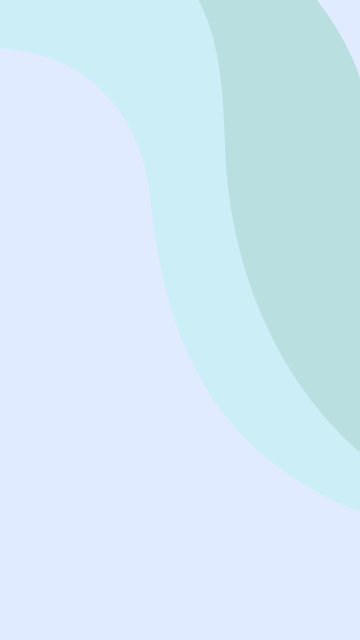
Give the GLSL for this background, as a WebGL 1 fragment shader.

```glsl
precision highp float;

uniform vec2 u_resolution;

vec2 bezier(vec2 a, vec2 b, vec2 c, vec2 d, float t) {
  float s = 1.0 - t;
  return s * s * s * a + 3.0 * s * s * t * b + 3.0 * s * t * t * c + t * t * t * d;
}

vec2 bezierSlope(vec2 a, vec2 b, vec2 c, vec2 d, float t) {
  float s = 1.0 - t;
  return s * s * (b - a) + 2.0 * s * t * (c - b) + t * t * (d - c);
}

// Signed distance to a descending curve, positive on its right
float curveSide(vec2 p, vec2 a, vec2 b, vec2 c, vec2 d) {
  // Bisect for the curve parameter at the height of p
  float low = 0.0;
  float high = 1.0;
  for (int i = 0; i < 18; i++) {
    float mid = 0.5 * (low + high);
    if (bezier(a, b, c, d, mid).y > p.y) low = mid;
    else high = mid;
  }
  float t = 0.5 * (low + high);
  vec2 tangent = normalize(bezierSlope(a, b, c, d, t));
  vec2 offset = p - bezier(a, b, c, d, t);
  return tangent.x * offset.y - tangent.y * offset.x;
}

float outerWave(vec2 p) {
  vec2 joint = vec2(3.75, 11.1);
  if (p.y > joint.y)
    return curveSide(p, vec2(0.0, 14.79), vec2(2.25, 14.67), vec2(3.54, 13.08), joint);
  return curveSide(p, joint, vec2(4.1, 7.67), vec2(5.15, 4.75), vec2(9.0, 3.19));
}

float innerWave(vec2 p) {
  vec2 joint = vec2(5.63, 12.25);
  if (p.y > joint.y)
    return curveSide(p, vec2(4.96, 16.0), vec2(5.52, 14.96), vec2(5.58, 13.6), joint);
  return curveSide(p, joint, vec2(5.75, 9.13), vec2(7.04, 6.38), vec2(9.0, 4.69));
}

float cornerArc(vec2 p) {
  return curveSide(p, vec2(7.92, 16.0), vec2(8.21, 15.63), vec2(8.75, 14.85), vec2(9.0, 14.04));
}

// Coverage over one pixel
float cover(float side) {
  return clamp(side * u_resolution.x / 9.0 + 0.5, 0.0, 1.0);
}

void main() {
  // Canvas spans 9 by 16 units
  vec2 p = gl_FragCoord.xy / u_resolution * vec2(9.0, 16.0);

  vec3 lavender = vec3(0.882, 0.922, 1.0);
  vec3 paleCyan = vec3(0.8, 0.933, 0.969);
  vec3 softTeal = vec3(0.727, 0.875, 0.878);

  // Layers from back to front
  vec3 color = mix(lavender, paleCyan, cover(outerWave(p)));
  color = mix(color, softTeal, cover(innerWave(p)));
  color = mix(color, lavender, cover(cornerArc(p)));

  gl_FragColor = vec4(color, 1.0);
}
```
